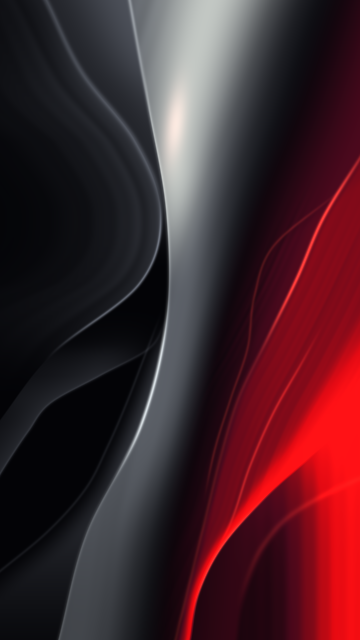
Write a WebGL 2 fragment shader that draws this background.

```glsl
#version 300 es
precision highp float;

uniform vec2 u_resolution;
out vec4 outColor;

#define BLACK vec3(0.012, 0.013, 0.025)
#define STEEL vec3(0.31, 0.325, 0.35)
#define SILVER vec3(0.76, 0.78, 0.765)
#define MAROON vec3(0.27, 0.015, 0.075)
#define CRIMSON vec3(0.52, 0.02, 0.06)
#define SCARLET vec3(0.87, 0.02, 0.04)
#define HOT vec3(1.0, 0.05, 0.05)
#define EMBER vec3(0.9, 0.27, 0.16)
#define FIBRE_DENSITY 110.0
#define FIBRE_DEPTH 0.35

float hash(float n) { return fract(sin(n * 127.1) * 43758.5453); }

// Smooth one-dimensional noise, used across a fold to make fibres
float fibre(float x) {
    float i = floor(x), f = x - i;
    return mix(hash(i), hash(i + 1.0), f * f * (3.0 - 2.0 * f));
}

// Signed distance to a spline x(y), knots evenly spaced from low to high;
// positive on the right, extended in a straight line past both ends
float side(vec2 p, float low, float high, float k[7]) {
    float t = (p.y - low) / (high - low) * 6.0;
    int i = clamp(int(floor(t)), 0, 5);
    float f = clamp(t - float(i), 0.0, 1.0);
    float b = k[i], c = k[i + 1];
    float a = i > 0 ? k[max(i - 1, 0)] : 2.0 * b - c;
    float d = i < 5 ? k[min(i + 2, 6)] : 2.0 * c - b;
    float q = 2.0 * a - 5.0 * b + 4.0 * c - d;
    float r = 3.0 * (b - c) + d - a;
    float x = b + 0.5 * f * (c - a + f * (q + f * r));
    float dx = 0.5 * (c - a + f * (2.0 * q + 3.0 * f * r));
    x += dx * (t - float(i) - f);
    float slope = dx * 6.0 / (high - low) * u_resolution.x / u_resolution.y;
    return (p.x - x) * inversesqrt(1.0 + slope * slope);
}

float thread(float d, float width) {
    float w = max(width, 0.8 / u_resolution.x);
    return exp(-d * d / (w * w));
}

// Soft window that opens at a and closes at b
float window(float v, float a, float b, float soft) {
    return smoothstep(a - soft, a + soft, v) * smoothstep(b + soft, b - soft, v);
}

vec3 heatColor(float v) {
    vec3 c = MAROON * clamp(v, 0.0, 1.0);
    c = mix(c, CRIMSON, clamp(v - 1.0, 0.0, 1.0));
    c = mix(c, SCARLET, clamp(v - 2.0, 0.0, 1.0));
    return mix(c, HOT, clamp(v - 3.0, 0.0, 1.0));
}

// Dark folds on the left
vec3 darkFolds(vec2 p, float px) {
    float lobe = side(p, 0.336, 1.0, float[7](-0.01, 0.144, 0.389, 0.447, 0.377, 0.225, 0.127));
    float fold = side(p, 0.24, 0.499, float[7](-0.02, 0.028, 0.08, 0.14, 0.278, 0.415, 0.46));
    float sail = side(p, 0.102, 0.505, float[7](-0.012, 0.132, 0.238, 0.3, 0.352, 0.398, 0.444));
    float inside = smoothstep(px, -px, lobe);
    float lower = smoothstep(0.52, 0.44, p.y);
    float grain = 0.75 + 0.5 * fibre(lobe * 45.0 + p.y * 3.0);
    float light = inside * 0.21 * exp(min(lobe, 0.0) / 0.13) * grain
        * smoothstep(0.38, 0.66, p.y) * mix(1.0, 0.55, smoothstep(0.8, 1.0, p.y));
    light += (1.0 - inside) * smoothstep(0.58, 0.72, p.y) * (0.13 + 0.17 * smoothstep(0.0, 0.22, lobe));
    light += (1.0 - inside) * smoothstep(px, -px, fold) * lower * 0.14
        * exp(min(fold, 0.0) / 0.09) * smoothstep(0.46, 0.25, p.x);
    light += lower * smoothstep(-0.01, 0.075, sail) * 0.22 * smoothstep(-0.1, 0.4, p.y);
    light += 0.3 * thread(lobe, 0.004) * window(p.y, 0.47, 0.66, 0.04);
    light += 0.14 * thread(lobe, 0.008) * smoothstep(0.6, 0.75, p.y);
    light += 0.07 * lower * (thread(fold, 0.004) + thread(sail, 0.004));
    return BLACK + STEEL * light / 0.32;
}

// Red sheets on the right, as a heat level plus glowing threads
vec3 redSheets(vec2 p, float shade) {
    float crest = side(p, 0.193, 0.753, float[7](0.572, 0.613, 0.664, 0.745, 0.826, 0.898, 1.0));
    float strand = side(p, 0.102, 0.609, float[7](0.57, 0.643, 0.694, 0.76, 0.845, 0.926, 1.0));
    float wisp = side(p, 0.219, 0.694, float[7](0.567, 0.597, 0.641, 0.688, 0.706, 0.759, 0.926));
    float keel = side(p, 0.0, 0.44, float[7](0.528, 0.551, 0.616, 0.731, 0.875, 1.005, 1.135));
    float cave = side(p, 0.0, 0.294, float[7](0.648, 0.66, 0.688, 0.73, 0.81, 0.97, 1.2));
    float toRight = smoothstep(0.6, 1.0, p.x);
    float rise = smoothstep(-0.07, 0.2, shade);
    float grain = fibre(strand * FIBRE_DENSITY + p.y * 4.0) - 0.5;
    // Sheet above the keel, with the broad bright band along it
    float upper = rise + 0.65 * smoothstep(-0.004, 0.02, crest) + 0.15 * smoothstep(0.0, 0.03, wisp) * rise;
    upper += FIBRE_DEPTH * grain * rise * smoothstep(0.75, 0.55, p.y);
    float reach = keel / mix(0.018, 0.11, toRight);
    upper += 2.3 * exp(-reach * reach) + 0.6 * toRight * exp(min(keel, 0.0) / 0.18);
    // Hollow below the keel, hot along the right margin
    float under = 0.65 * rise + 1.5 * exp(-max(keel, 0.0) / 0.09) * toRight;
    under += 3.0 * smoothstep(0.75, 1.0, p.x) + 0.12 * sin(p.x * 150.0) * toRight;
    under -= 0.35 * smoothstep(0.0, 0.02, cave) * (1.0 - toRight);
    vec3 c = heatColor(mix(under, upper, smoothstep(0.006, -0.006, keel)));
    float above = smoothstep(0.01, -0.01, keel);
    float glow = thread(crest, 0.005) * (0.15 + 0.65 * window(p.y, 0.5, 0.73, 0.07)) * above;
    glow += 0.3 * thread(strand, 0.004) * window(p.y, 0.18, 0.44, 0.06) * above;
    glow += 0.18 * thread(wisp, 0.004) * window(p.y, 0.25, 0.68, 0.04);
    glow += 0.6 * thread(keel, 0.004) * window(p.y, 0.06, 0.21, 0.05);
    glow += 0.15 * thread(cave, 0.008) * smoothstep(0.04, 0.16, p.y);
    return c + EMBER * glow;
}

void main() {
    vec2 p = gl_FragCoord.xy / u_resolution;
    float px = 1.0 / u_resolution.x;
    float edge = side(p, 0.0, 1.0, float[7](0.162, 0.24, 0.39, 0.462, 0.462, 0.412, 0.36));
    float shade = side(p, 0.0, 1.0, float[7](0.45, 0.49, 0.56, 0.63, 0.72, 0.84, 0.94));
    // Steel band between the pale edge and the shade, with its upper light
    float q = edge / max(edge - shade, 0.02);
    vec3 band = mix(STEEL * 1.12, BLACK * 1.5, smoothstep(0.25, 1.05, q));
    band *= mix(0.72, 1.0, smoothstep(0.0, 0.4, p.y)) * (0.95 + 0.1 * fibre(shade * 40.0));
    float center = 0.05 + 0.92 * (p.y - 0.62);
    float beam = exp(-pow((q - center) / 0.25, 2.0)) * smoothstep(0.53, 0.74, p.y);
    band = mix(band, SILVER, beam);
    vec2 spot = (p - vec2(0.486, 0.805)) / vec2(0.028, 0.06);
    spot.x -= 0.45 * spot.y;
    band += vec3(0.24, 0.15, 0.13) * exp(-dot(spot, spot));
    band += redSheets(p, shade);
    // Join the sides and draw the pale seam
    float soft = px + 0.012 * smoothstep(0.8, 1.0, p.y);
    vec3 color = mix(darkFolds(p, px), band, smoothstep(-soft, soft, edge));
    float seam = 0.12 + 0.6 * window(p.y, 0.29, 0.5, 0.06) + 0.2 * smoothstep(0.5, 0.65, p.y);
    color += SILVER * seam * thread(edge, 0.005) * (1.0 - 0.6 * beam);
    outColor = vec4(clamp(color, 0.0, 1.0), 1.0);
}
```
